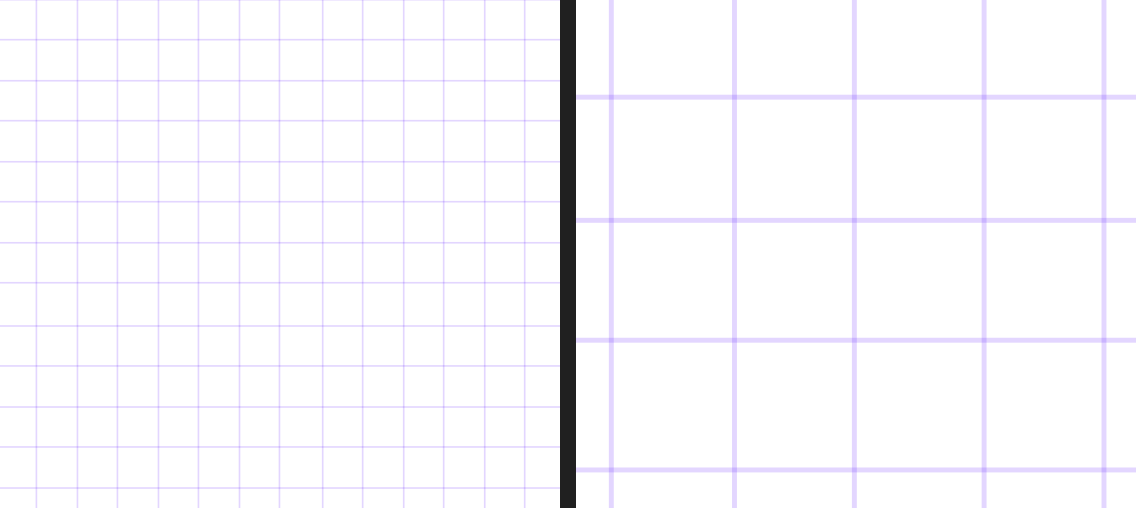
Left: the whole. Right: its middle third, enlarged.
This pattern is drawn by a Shadertoy shader. Its source:

```glsl
// Pale violet square grid on white, thirteen fine lines each way.
// Each axis folds to its nearest line, allowing for a slight stagger of
// every other line and one wider middle gap; box coverage smooths the edges.

// Lengths as fractions of the canvas height
const float UNIT = 1.0 / 464.0;
const float CELL = 37.0 * UNIT;
const float STAGGER = 0.5 * UNIT;      // shift of every other line
const float SEAM = 2.0 * UNIT;         // extra width of the middle gap
const float LINE_WIDTH = 1.5 * UNIT;
const vec2 SEAM_LINE = vec2(255.25, 258.25) * UNIT; // from the upper left

const vec3 PAPER = vec3(1.0);
const vec3 VIOLET = vec3(0.89, 0.84, 1.0);

// Signed distance to the nearest line along one axis
float lineDistance(float pos, float cell, float stagger, float seam) {
    pos -= seam * step(0.5 * (cell + seam), pos);
    float index = floor(pos / cell + 0.5);
    return pos - index * cell - stagger * mod(index, 2.0);
}

// Share of a pixel that a line of the given width covers
float lineCoverage(float dist, float width, float pixel) {
    float nearEdge = max(dist - 0.5 * pixel, -0.5 * width);
    float farEdge = min(dist + 0.5 * pixel, 0.5 * width);
    return clamp((farEdge - nearEdge) / pixel, 0.0, 1.0);
}

// Translucent ink of the lines that cross one axis
vec3 gridInk(float pos, float pixel) {
    float dist = lineDistance(pos, CELL, STAGGER, SEAM);
    return mix(vec3(1.0), VIOLET, lineCoverage(dist, LINE_WIDTH, pixel));
}

void mainImage(out vec4 fragColor, in vec2 fragCoord) {
    float pixel = 1.0 / iResolution.y;
    vec2 fromTop = vec2(fragCoord.x, iResolution.y - fragCoord.y) * pixel;
    vec2 pos = fromTop - SEAM_LINE;

    // Both line sets multiply, so crossings are a little deeper
    vec3 color = PAPER * gridInk(pos.x, pixel) * gridInk(pos.y, pixel);
    fragColor = vec4(color, 1.0);
}
```
